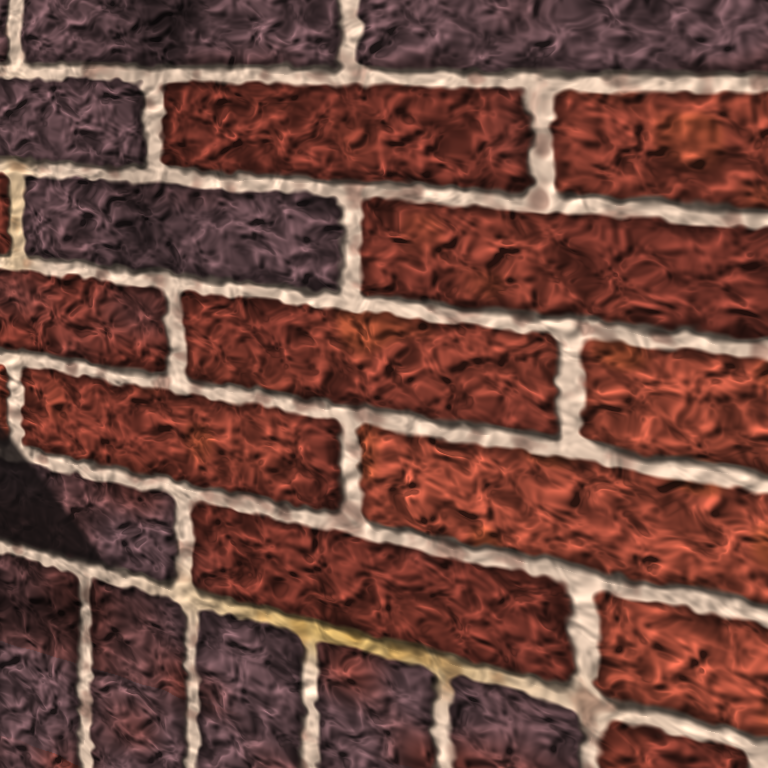
Reproduce this texture procedurally as a three.js fragment shader.

```glsl
// Weathered brick wall seen at an angle: running-bond courses over a row of upright bricks.
// The canvas is mapped to wall space, where one unit is one course height; rounded-box
// distances separate brick from mortar, and embossed noise gives the rough faces.
varying vec2 vUv;

#define COURSE 0.1237      // course height at the left edge
#define SPREAD 0.4         // growth of the courses towards the right
#define BRICK_LENGTH 2.95  // in course heights
#define UPRIGHT_WIDTH 0.976
#define UPRIGHT_ROW 5.0    // first row of upright bricks
#define BED_JOINT 0.085    // half width of mortar between courses
#define HEAD_JOINT 0.08    // half width of mortar between bricks
#define GRAIN 10.0         // bumps per course height
#define RELIEF 1.75        // strength of the bumps
#define SOFT_EDGE 0.025

float hash(vec2 p) {
  return fract(sin(dot(p, vec2(127.1, 311.7))) * 43758.5);
}

float noise(vec2 p) {
  vec2 i = floor(p), f = fract(p);
  f = f * f * (3.0 - 2.0 * f);
  return mix(mix(hash(i), hash(i + vec2(1.0, 0.0)), f.x),
             mix(hash(i + vec2(0.0, 1.0)), hash(i + vec2(1.0)), f.x), f.y);
}

// Wrinkled height of the surface
float surfaceHeight(vec2 p) {
  p *= GRAIN;
  p += 1.3 * vec2(noise(p * 0.6 + 7.0), noise(p * 0.6 + 31.0));
  return 0.68 * noise(p) + 0.32 * noise(p * 2.2 + 11.0);
}

float roundBox(vec2 p, vec2 halfSize, float radius) {
  vec2 q = abs(p) - halfSize + radius;
  return length(max(q, 0.0)) + min(max(q.x, q.y), 0.0) - radius;
}

float spot(vec2 p, vec2 center, vec2 size) {
  vec2 q = (p - center) / size;
  return exp(-dot(q, q));
}

void main() {
  // Canvas to wall space, y running down
  vec2 c = vec2(vUv.x, 1.0 - vUv.y);
  float zoom = 1.0 + SPREAD * c.x;
  vec2 wall = vec2((c.x / zoom - 0.02) / COURSE,
                   (c.y - 0.091 - 0.018 * c.x) / (COURSE * zoom));
  vec2 wobble = vec2(noise(wall * 5.0), noise(wall * 5.0 + 40.0)) - 0.5;
  vec2 p = wall + 0.05 * wobble;

  // Brick cell, its local position and half size
  float row = floor(p.y);
  float upright = step(UPRIGHT_ROW, row);
  float even = 1.0 - mod(row, 2.0);
  float shift = even * (0.5 + 0.05 * cos(row * 2.2));
  float along = mix(p.x / BRICK_LENGTH + shift, (p.x - 0.695) / UPRIGHT_WIDTH, upright);
  float column = floor(along);
  float brickWidth = mix(BRICK_LENGTH, UPRIGHT_WIDTH, upright);
  float brickTall = mix(1.0, 3.0, upright);
  float brickTop = mix(row, UPRIGHT_ROW, upright);
  vec2 local = vec2((along - column - 0.5) * brickWidth, p.y - brickTop - 0.5 * brickTall);
  vec2 halfSize = 0.5 * vec2(brickWidth, brickTall)
                - vec2(HEAD_JOINT - 0.015 * upright, BED_JOINT);
  float rough = 0.05 * (noise(wall * 13.0) - 0.5);
  float d = roundBox(local, halfSize, 0.07) + rough;
  float mortarMask = smoothstep(-SOFT_EDGE, SOFT_EDGE, d);

  // Embossed surface, lit from the upper left
  float h = surfaceHeight(wall);
  float emboss = surfaceHeight(wall + vec2(0.035, 0.045)) - h;
  float pits = 1.0 - smoothstep(0.22, 0.48, h);

  // Brick tone from purple through dark red to bright red
  float seed = hash(vec2(column, row) + 3.0);
  float bump = row - 2.8;
  float warm = 0.42 * abs(column) * step(0.0, row) + 0.65 * exp(-bump * bump);
  warm = mix(warm, 0.12 + 0.6 * smoothstep(3.0, 4.0, column), upright);
  warm += 0.2 * (seed - 0.5) + 0.35 * (noise(wall * 1.7 + 5.0) - 0.5);
  vec3 purple = vec3(0.37, 0.27, 0.28);
  vec3 darkRed = vec3(0.44, 0.20, 0.16);
  vec3 brightRed = vec3(0.60, 0.28, 0.21);
  vec3 brick = mix(purple, darkRed, smoothstep(0.05, 0.45, warm));
  brick = mix(brick, brightRed, smoothstep(0.5, 1.0, warm));
  float ember = smoothstep(0.62, 0.85, noise(wall * 2.3 + 19.0)) * smoothstep(0.5, 0.9, warm);
  brick = mix(brick, vec3(0.66, 0.34, 0.17), 0.4 * ember);
  brick *= clamp(1.0 + RELIEF * emboss, 0.3, 1.75) * (1.0 - 0.45 * pits);
  brick *= 1.0 - 0.4 * smoothstep(-0.12, 0.0, d);

  // Sandy mortar with a yellow stain, shaded under and to the right of each brick
  vec3 mortar = mix(vec3(0.60, 0.48, 0.42), vec3(0.88, 0.77, 0.68),
                    smoothstep(0.2, 0.65, noise(wall * 7.0 + 2.0) + 0.5 * h - 0.1));
  float stain = spot(wall, vec2(2.9, UPRIGHT_ROW), vec2(1.1, 0.25));
  stain += 0.4 * spot(wall, vec2(0.0, 1.5), vec2(0.2, 1.0));
  mortar = mix(mortar, vec3(0.72, 0.57, 0.25), 0.7 * min(stain, 1.0));
  mortar *= 1.0 + 0.7 * emboss;
  float overhang = roundBox(local - vec2(0.025, 0.05), halfSize, 0.07) + rough;
  mortar *= 0.35 + 0.65 * smoothstep(-0.03, 0.03, overhang);
  vec3 color = mix(brick, mortar, mortarMask);

  // Soft dark patches and the slanted shadow at the lower left
  float dim = 0.55 * spot(c, vec2(0.21, 0.02), vec2(0.06, 0.1));
  dim += 0.45 * spot(c, vec2(0.19, 0.28), vec2(0.05, 0.08));
  dim += 0.55 * spot(c, vec2(0.06, 0.79), vec2(0.13, 0.045));
  color *= 1.0 - min(dim, 0.8) * (1.0 - 0.5 * mortarMask);
  float slant = 0.015 + 0.763 * (c.y - 0.57) - c.x;
  float shadow = smoothstep(-0.006, 0.008, slant) * (1.0 - smoothstep(4.88, 5.0, wall.y));
  color = mix(color, color * 0.16 + vec3(0.07, 0.055, 0.055), shadow);

  gl_FragColor = vec4(clamp(color, 0.0, 1.0), 1.0);
}
```
